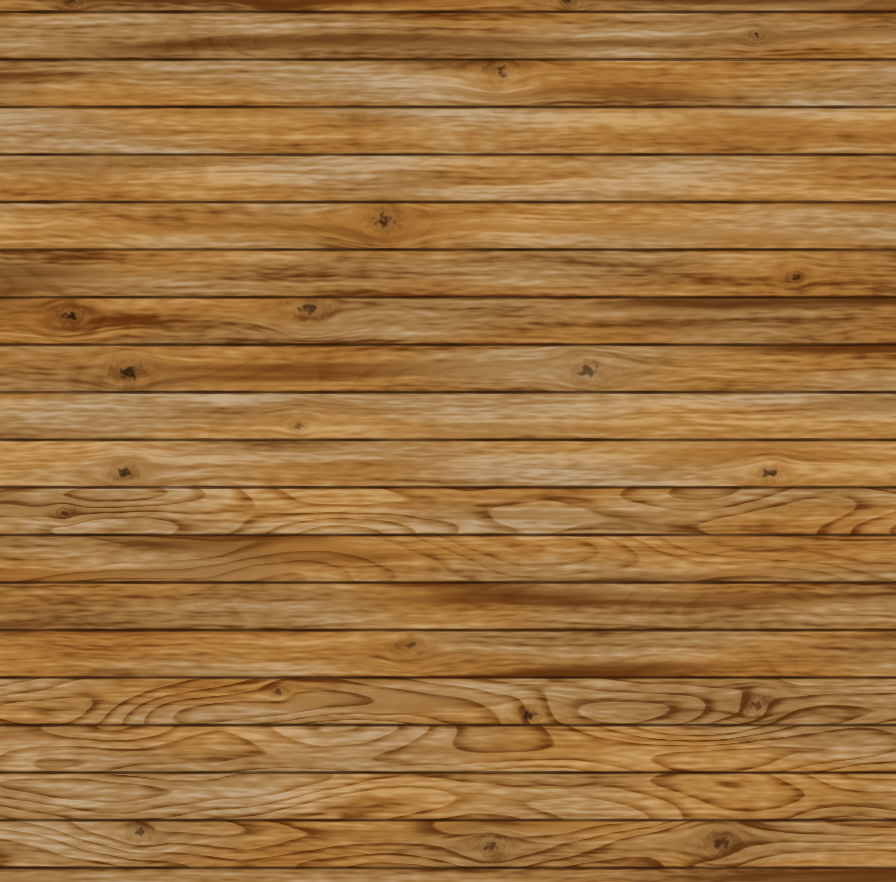
A WebGL 1 fragment shader for this texture:

```glsl
precision highp float;
// Weathered wooden planks laid horizontally, a little over eighteen courses high.
// Each plank gets its own tone and stretched gradient-noise grain; contour lines of a
// broad field draw the arched figure, and scattered knots bend the grain around them.
uniform vec2 u_resolution;

float hash(vec2 p) {
  vec3 q = fract(p.xyx * vec3(0.1031, 0.1030, 0.0973));
  q += dot(q, q.yzx + 33.33);
  return fract((q.x + q.y) * q.z);
}

float slope(vec2 corner, vec2 offset) {
  float angle = 6.2832 * hash(corner);
  return dot(vec2(cos(angle), sin(angle)), offset);
}

// Gradient noise, roughly -0.6 to 0.6
float noise(vec2 p) {
  vec2 i = floor(p), f = p - i;
  vec2 u = f * f * f * (f * (f * 6.0 - 15.0) + 10.0);
  float low = mix(slope(i, f), slope(i + vec2(1, 0), f - vec2(1, 0)), u.x);
  float high = mix(slope(i + vec2(0, 1), f - vec2(0, 1)), slope(i + 1.0, f - 1.0), u.x);
  return mix(low, high, u.y);
}

vec3 woodColor(float light) {
  vec3 c = mix(vec3(0.38, 0.21, 0.07), vec3(0.64, 0.465, 0.25), smoothstep(0.0, 0.6, light));
  return mix(c, vec3(0.77, 0.645, 0.48), smoothstep(0.5, 1.05, light));
}

void main() {
  // One unit is one plank height; planks are counted from the top
  vec2 p = gl_FragCoord.xy / u_resolution.y * 18.55;
  float down = 18.3 - p.y;
  float plank = floor(down);
  vec2 pos = vec2(p.x, down - plank);
  float wave = cos(plank * 0.97 - 2.5);
  vec2 grain = vec2(p.x + 37.0 * hash(vec2(plank, 3.0)), pos.y + 7.3 * plank);

  // Knots: scattered along each plank, pushing the grain aside
  float core = 0.0, halo = 0.0;
  vec2 rough = vec2(noise(p * 8.0), noise(p * 8.0 + 40.0));
  for (int i = -1; i <= 1; i++) {
    vec2 id = vec2(floor(p.x / 4.7) + float(i), plank);
    float present = step(0.56, hash(id + vec2(17.0, 61.0)));
    vec2 center = vec2((id.x + 0.15 + 0.7 * hash(id + vec2(5.0, 83.0))) * 4.7,
                       0.2 + 0.6 * hash(id + vec2(29.0, 47.0)));
    float size = 0.08 + 0.11 * hash(id + vec2(71.0, 23.0));
    float depth = hash(id + vec2(43.0, 97.0));
    vec2 d = (pos - center) / size * vec2(0.65, 1.0);
    float r = length(d + 0.9 * rough);
    grain.y -= present * 0.85 * d.y * size * exp(-0.1 * dot(d, d));
    core += present * exp(-2.5 * r * r) * (0.35 + 0.6 * depth * depth);
    halo += present * exp(-0.3 * r * r) * (0.55 + 0.45 * sin(r * 6.0));
  }

  // Straight grain, from broad bands to fine pores
  grain.y += 0.08 * noise(grain * vec2(0.45, 1.5));
  float broad = noise(grain * vec2(0.18, 1.6));
  float bands = noise(grain * vec2(0.22, 4.5) + 31.0);
  float fine = noise(grain * vec2(0.5, 12.0) + 7.0);
  float pores = noise(grain * vec2(2.5, 15.0) + 19.0);

  // Arched figure, strongest on the paler lower planks
  float figure = mix(0.15, 1.0, step(9.5, plank) * smoothstep(-0.6, 0.0, wave));
  float field = noise(grain * vec2(0.22, 0.85) + 11.0) + 0.03 * noise(grain * vec2(1.2, 3.0));
  float ring = fract(field * 6.0 + hash(vec2(plank, 8.0)));
  float arch = pow(smoothstep(0.3, 0.9, ring), 2.0) * (1.0 - smoothstep(0.9, 1.0, ring));

  // Dark weathering streaks
  float stain = smoothstep(0.08, 0.42, noise(grain * vec2(0.12, 2.2) + 53.0));
  stain *= (0.6 - 0.35 * wave) * (0.7 + 1.2 * fine + 0.8 * pores);

  // Combine into lightness
  float edge = min(pos.y, 1.0 - pos.y) + 0.012 * noise(vec2(p.x * 1.5, floor(down + 0.5) * 5.0));
  float light = 0.65 + 0.12 * wave + 0.1 * (hash(vec2(plank, 12.0)) - 0.5);
  light += 0.33 * broad + 0.4 * bands * (1.0 - 0.5 * figure) + 0.32 * fine + 0.28 * pores;
  light -= 0.38 * arch * figure + 0.45 * stain + 0.22 * halo + 0.16 * exp(-13.0 * edge);
  vec3 color = woodColor(light);

  // Drift between orange and grey wood, then knot cores and seams
  float drift = smoothstep(-0.3, 0.3, noise(grain * vec2(0.15, 0.9) + 71.0));
  color *= mix(vec3(1.03, 0.97, 0.84), vec3(0.98, 1.0, 1.07), drift);
  color = mix(color, vec3(0.15, 0.09, 0.05), clamp(core, 0.0, 0.9));
  float seam = 1.0 - smoothstep(0.01, 0.05, edge);
  seam *= 0.72 + 0.4 * noise(vec2(p.x * 0.7, floor(down + 0.5) * 3.7));
  color = mix(color, vec3(0.17, 0.09, 0.03), seam);
  gl_FragColor = vec4(color, 1.0);
}
```
